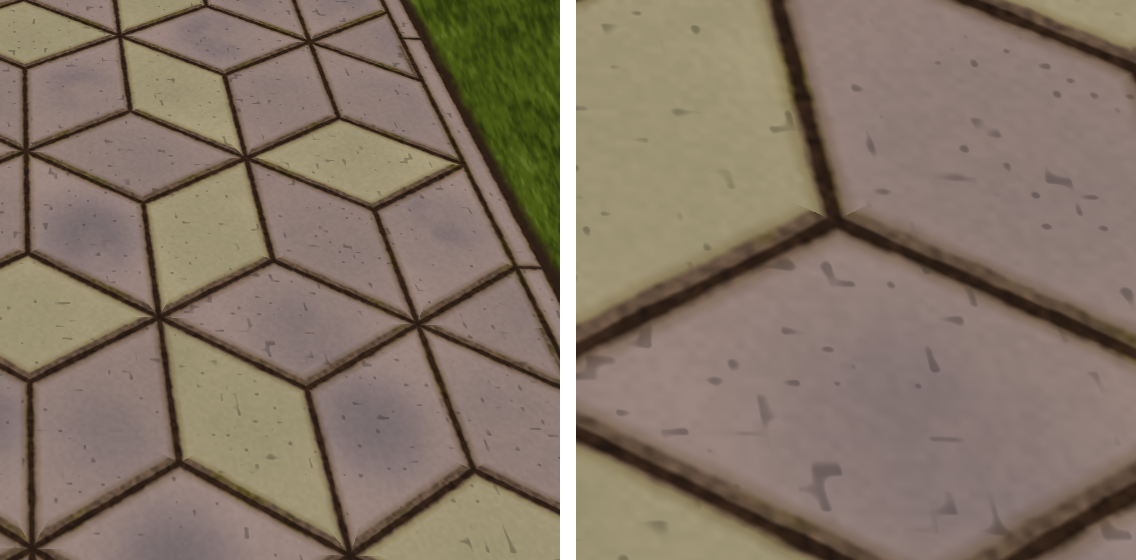
Left, the full canvas; right, a detail of the centre.
Write a three.js fragment shader that draws this texture.

```glsl
// Rhombus paving in three-way stars, seen in perspective, with a kerb and a grass verge.
varying vec2 vUv;

// Perspective: ground origin on canvas, ground axes, and foreshortening along them
const vec2 ORIGIN = vec2(0.284, 0.4336);
const vec2 RIGHT = vec2(0.466, -0.0106);
const vec2 AWAY = vec2(0.0046, 0.4874);
const vec2 TILT = vec2(0.005, 0.2107);

// Ground units: one unit joins the centres of neighbouring stars
const float KERB_IN = 1.5;
const float KERB_OUT = 1.615;
const float KERB_LENGTH = 1.5;
const float KERB_START = 0.289;
const float GAP = 0.009;
const float BEVEL = 0.017;
const float FRONT_FACE = 0.017;

const vec3 PINK = vec3(0.585, 0.508, 0.480);
const vec3 PINK_STAIN = vec3(0.440, 0.395, 0.405);
const vec3 SAND = vec3(0.630, 0.590, 0.465);
const vec3 SAND_STAIN = vec3(0.545, 0.500, 0.405);
const vec3 SIDE = vec3(0.370, 0.295, 0.235);
const vec3 SOIL = vec3(0.175, 0.120, 0.085);
const vec3 MOSS = vec3(0.330, 0.300, 0.100);
const vec3 GRASS = vec3(0.290, 0.350, 0.085);
const vec3 GRASS_DARK = vec3(0.150, 0.190, 0.045);
const vec3 GRASS_LIGHT = vec3(0.430, 0.480, 0.210);
const float SQRT3 = 1.7320508;
const float SECTOR = 1.0471976;

float hash(vec2 p) {
  return fract(sin(dot(p, vec2(127.1, 311.7))) * 43758.5);
}

float noise(vec2 p) {
  vec2 i = floor(p), f = fract(p);
  f = f * f * (3.0 - 2.0 * f);
  return mix(mix(hash(i), hash(i + vec2(1.0, 0.0)), f.x),
             mix(hash(i + vec2(0.0, 1.0)), hash(i + 1.0), f.x), f.y);
}

float fbm(vec2 p) {
  float sum = 0.0, amp = 0.5;
  for (int i = 0; i < 4; i++) {
    sum += amp * noise(p);
    p = p * 2.03 + 17.3;
    amp *= 0.5;
  }
  return sum / 0.9375;
}

// Solves p * (1 + TILT.g) = ORIGIN + RIGHT * g.x + AWAY * g.y for g
vec2 toGround(vec2 p) {
  vec2 u = RIGHT - TILT.x * p, v = AWAY - TILT.y * p, r = p - ORIGIN;
  return vec2(r.x * v.y - r.y * v.x, u.x * r.y - u.y * r.x) / (u.x * v.y - u.y * v.x);
}

vec2 nearestStar(vec2 g) {
  vec2 s = vec2(1.0, SQRT3);
  vec2 a = floor(g / s + 0.5) * s, b = (floor(g / s) + 0.5) * s;
  return distance(g, a) < distance(g, b) ? a : b;
}

// Three classes of star; stones that touch class 1 are pink
float starClass(vec2 star) {
  return mod(floor(star.x - SQRT3 * star.y + 0.5), 3.0);
}

vec3 grassColor(vec2 p) {
  vec2 lean = vec2(p.x + 0.35 * p.y, p.y - 0.25 * p.x);
  float blades = 0.6 * noise(lean * vec2(130.0, 50.0)) + 0.4 * noise(lean * vec2(230.0, 95.0));
  float patches = fbm(p * 14.0);
  vec3 c = mix(GRASS_DARK, GRASS, smoothstep(0.1, 0.65, 0.55 * blades + 0.45 * patches));
  float dry = smoothstep(0.55, 0.85, blades) * smoothstep(0.35, 0.7, patches);
  return mix(c, GRASS_LIGHT, 0.6 * dry);
}

void main() {
  vec2 g = toGround(vUv);
  float grain = noise(g * 75.0), patches = fbm(g * 4.0 + 9.0);

  // Rhombus between this star and its neighbour in the same sector
  vec2 star = nearestStar(g), q = g - star;
  float angle = atan(q.y, q.x + 1e-5);
  float heading = floor(angle / SECTOR + 0.5) * SECTOR;
  float offset = angle - heading;
  vec2 neighbour = star + vec2(cos(heading), sin(heading));
  vec2 center = 0.5 * (star + neighbour);
  float edge = length(q) * sin(0.5 * SECTOR - abs(offset));
  float front = max(0.0, -sin(heading + sign(offset) * 2.0 * SECTOR));
  bool sandy = starClass(star) != 1.0 && starClass(neighbour) != 1.0;

  // Kerb stones replace the paving past its straight edge
  bool kerb = g.x > KERB_IN;
  if (kerb) {
    float along = (g.y - KERB_START) / KERB_LENGTH;
    float joint = abs(along - floor(along + 0.5)) * KERB_LENGTH;
    edge = min(min(g.x - KERB_IN, KERB_OUT - g.x), joint + 0.003);
    center = vec2(9.0, floor(along));
    front = 0.0;
    sandy = false;
  } else {
    edge = min(edge, KERB_IN - g.x);
  }

  // Stone face: tone per stone, stain near the middle, fine grain and specks
  vec2 id = floor(center * vec2(4.0, 4.0 / SQRT3) + 0.5);
  float tone = hash(id);
  vec2 drift = 0.12 * (vec2(hash(id + 3.7), hash(id + 8.1)) - 0.5);
  float middle = kerb ? 0.0 : 1.0 - smoothstep(0.03, 0.32, distance(g, center + drift));
  float stain = middle * (0.25 + 0.75 * tone) * smoothstep(0.2, 0.7, patches);
  vec3 color = sandy ? mix(SAND, SAND_STAIN, 0.7 * stain) : mix(PINK, PINK_STAIN, stain);
  color *= 0.96 + 0.05 * tone + 0.10 * (patches - 0.5) + 0.05 * (grain - 0.5);
  color *= 1.0 - 0.22 * smoothstep(0.86, 0.97, noise(g * 38.0 + 4.0));

  // Joints: worn rim, visible front face, dark gap with some moss
  float rough = edge + 0.008 * (fbm(g * 28.0) - 0.5);
  float rim = BEVEL + FRONT_FACE * front;
  color = mix(color, color * vec3(0.88, 0.85, 0.78), 1.0 - smoothstep(rim, rim + 0.025, rough));
  vec3 side = mix(SIDE, MOSS, 0.6 * smoothstep(0.55, 0.75, fbm(g * 6.0 + 31.0)));
  color = mix(color, side * (0.8 + 0.4 * grain), 1.0 - smoothstep(rim - 0.007, rim + 0.005, rough));
  color = mix(color, SOIL * (0.75 + 0.5 * grain), 1.0 - smoothstep(GAP - 0.004, GAP + 0.005, rough));

  // Verge: shaded soil beside the kerb, then grass
  float past = g.x - KERB_OUT + 0.05 * (fbm(vUv * 45.0) - 0.5);
  vec3 verge = mix(SOIL, grassColor(vUv), smoothstep(0.015, 0.085, past));
  color = mix(color, verge, smoothstep(-0.006, 0.006, past));
  gl_FragColor = vec4(color, 1.0);
}
```
